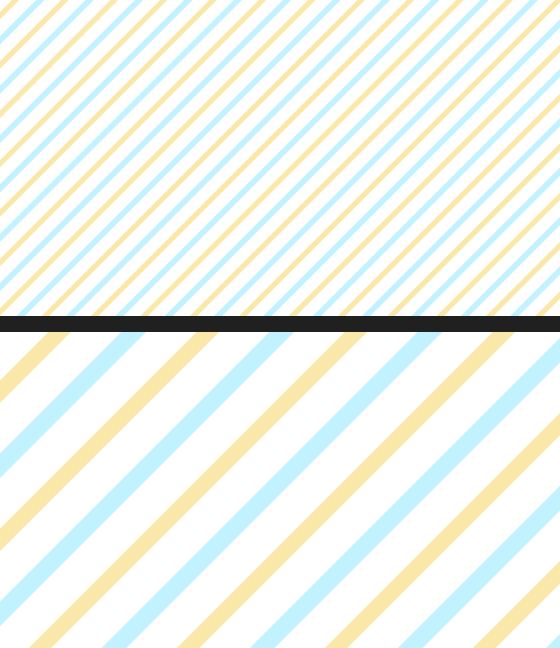
Top, the full canvas; bottom, a detail of the centre.
Write a WebGL 1 fragment shader that draws this pattern.

```glsl
precision highp float;

// Diagonal candy stripes: thin yellow and blue bands alternate on white.
// Position is projected onto the axis across the bands, repeated with fract,
// and each band is filled from its distance to the nearest centre line.

uniform vec2 u_resolution;

const vec3 WHITE  = vec3(1.0);
const vec3 YELLOW = vec3(0.98, 0.91, 0.67);
const vec3 BLUE   = vec3(0.76, 0.95, 1.0);

// Lengths along the top edge, in canvas heights.
const float PERIOD = 0.15625;       // one yellow and one blue band
const float YELLOW_OFFSET = 0.0495; // first yellow centre from the top left
const float YELLOW_WIDTH = 0.0238;
const float BLUE_WIDTH = 0.0262;

// Distance from x to the nearest of the centres spaced one period apart.
float repeatedDistance(float x, float centre, float period) {
  return abs(fract((x - centre) / period + 0.5) - 0.5) * period;
}

// Smoothed coverage of a repeating band.
float band(float x, float centre, float period, float width, float blur) {
  float edge = repeatedDistance(x, centre, period) - 0.5 * width;
  return 1.0 - smoothstep(-blur, blur, edge);
}

void main() {
  vec2 p = gl_FragCoord.xy / u_resolution.y;
  float pixel = 1.0 / u_resolution.y;

  // Constant along the 45 degree rising bands, zero at the top left corner.
  float across = p.x + 1.0 - p.y;

  float yellow = band(across, YELLOW_OFFSET, PERIOD, YELLOW_WIDTH, pixel);
  float blue = band(across, YELLOW_OFFSET + 0.5 * PERIOD, PERIOD, BLUE_WIDTH, pixel);

  vec3 colour = mix(WHITE, YELLOW, yellow);
  colour = mix(colour, BLUE, blue);
  gl_FragColor = vec4(colour, 1.0);
}
```
